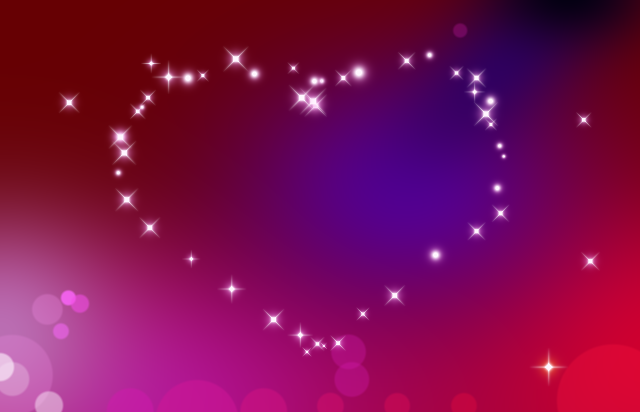
This background is drawn by a WebGL 1 fragment shader. Its source:

```glsl
precision highp float;
// Heart-shaped ring of sparkles over a red, violet and magenta glow with translucent discs.
uniform vec2 u_resolution;

const vec3 WHITE = vec3(1.0, 0.97, 1.0);
const vec3 PINK = vec3(0.95, 0.55, 0.9);
const vec3 MAGENTA = vec3(0.82, 0.1, 0.68);
const vec3 CRIMSON = vec3(0.85, 0.03, 0.25);

float hash(float n) {
  return fract(sin(n * 12.9898) * 43758.547);
}

vec2 rotate(vec2 v, float angle) {
  float c = cos(angle), s = sin(angle);
  return vec2(c * v.x + s * v.y, c * v.y - s * v.x);
}

// Soft elliptical falloff, 1 at its centre
float glow(vec2 d, vec2 radii) {
  vec2 q = d / radii;
  return exp(-dot(q, q));
}

vec3 backdrop(vec2 p) {
  vec3 col = mix(vec3(0.62, 0.0, 0.22), vec3(0.4, 0.0, 0.01), smoothstep(0.0, 0.6, p.y));
  col = mix(col, vec3(0.82, 0.0, 0.17), glow(p - vec2(1.56, 0.18), vec2(0.4, 0.36)));
  col = mix(col, vec3(0.7, 0.07, 0.58), glow(p - vec2(0.36, 0.02), vec2(0.5, 0.32)));
  col = mix(col, vec3(0.35, 0.0, 0.6), glow(p - vec2(0.99, 0.54), vec2(0.41, 0.3)));
  // Indigo streak rising to a dark upper edge
  vec2 streak = rotate(p - vec2(1.22, 0.84), 0.75);
  col = mix(col, vec3(0.17, 0.0, 0.4), 0.9 * glow(streak, vec2(0.34, 0.15)));
  col = mix(col, vec3(0.01, 0.0, 0.07), glow(p - vec2(1.38, 1.02), vec2(0.19, 0.12)));
  // Pale lilac haze on the left
  return mix(col, vec3(0.73, 0.43, 0.7), glow(p - vec2(0.0, 0.19), vec2(0.28, 0.27)));
}

vec3 disc(vec3 col, vec2 d, float radius, vec3 tint, float alpha) {
  float edge = 1.5 / u_resolution.y;
  float mask = 1.0 - smoothstep(-edge, edge, length(d) - radius);
  return mix(col, tint, mask * alpha);
}

// Halo, bright core and four thin rays; rays = 0 gives a round light
vec3 sparkle(vec3 col, vec2 d, float size, float angle, float rays, vec3 tint) {
  vec2 q = abs(rotate(d, angle)) / size;
  float r2 = dot(q, q);
  float halo = 0.6 * exp(-r2 * 5.0);
  float core = exp(-r2 * mix(16.0, 38.0, rays));
  vec2 arms = max(1.0 - q, 0.0) * exp(-q.yx * 22.0);
  float light = min(1.3 * core + rays * (arms.x + arms.y), 1.0);
  return mix(mix(col, tint, halo), WHITE, light);
}

// Closed heart outline, t running clockwise from the upper notch
vec2 heart(float t) {
  float x = pow(abs(sin(t)), 3.0) * sign(sin(t));
  float y = 14.3 * cos(t) - 3.9 * cos(2.0 * t) - 2.1 * cos(3.0 * t) - 0.9 * cos(4.0 * t);
  return vec2(0.76 + 0.466 * x, 0.542 + 0.0247 * y);
}

vec3 heartSparkles(vec3 col, vec2 p) {
  for (int i = 0; i < 46; i++) {
    float n = float(i);
    float s = 6.28318 * n / 46.0;
    float t = s + 0.28 * sin(2.0 * s) - 0.15 * sin(s);
    vec2 jitter = vec2(hash(n + 3.1), hash(n + 71.7)) - 0.5;
    vec2 d = p - heart(t) - 0.055 * jitter;
    float size = mix(0.018, 0.054, hash(n + 19.3)) * (0.85 + 0.15 * cos(s));
    float rays = step(0.28, hash(n + 41.9));
    float angle = 0.785 * step(0.18, hash(n + 53.3));
    col = sparkle(col, d, size, angle, rays, PINK);
  }
  return col;
}

vec3 discs(vec3 col, vec2 p) {
  // Row along the lower edge, swelling near its left end
  for (int i = 0; i < 6; i++) {
    float n = float(i);
    float radius = 0.031 + 0.07 * exp(-(n - 1.0) * (n - 1.0));
    vec2 center = vec2(0.316 + 0.162 * n, 0.015 - 0.55 * (radius - 0.031));
    col = disc(col, p - center, radius, mix(MAGENTA, CRIMSON, n / 5.0), 0.5);
  }
  // Lower left lights
  col = disc(col, p - vec2(0.03, 0.089), 0.098, PINK, 0.25);
  col = disc(col, p - vec2(0.03, 0.08), 0.041, WHITE, 0.25);
  col = disc(col, p - vec2(0.0, 0.109), 0.034, WHITE, 0.6);
  col = disc(col, p - vec2(0.119, 0.016), 0.034, WHITE, 0.45);
  // Small cluster above them
  col = disc(col, p - vec2(0.115, 0.249), 0.037, PINK, 0.3);
  col = disc(col, p - vec2(0.166, 0.277), 0.018, vec3(1.0, 0.4, 1.0), 0.8);
  col = disc(col, p - vec2(0.194, 0.263), 0.022, vec3(0.95, 0.3, 0.9), 0.6);
  col = disc(col, p - vec2(0.148, 0.196), 0.019, vec3(0.95, 0.4, 0.95), 0.6);
  // Faint central pair, large red disc and upper dot
  col = disc(col, p - vec2(0.846, 0.146), 0.042, MAGENTA, 0.35);
  col = disc(col, p - vec2(0.854, 0.079), 0.042, MAGENTA, 0.35);
  col = disc(col, p - vec2(1.488, 0.028), 0.136, vec3(1.0, 0.08, 0.25), 0.3);
  return disc(col, p - vec2(1.117, 0.926), 0.017, MAGENTA, 0.3);
}

void main() {
  vec2 p = gl_FragCoord.xy / u_resolution.y;
  vec3 col = heartSparkles(discs(backdrop(p), p), p);
  // Lone sparkles outside the heart
  col = sparkle(col, p - vec2(0.168, 0.751), 0.037, 0.785, 1.0, PINK);
  col = sparkle(col, p - vec2(0.367, 0.846), 0.025, 0.0, 1.0, PINK);
  col = sparkle(col, p - vec2(1.417, 0.709), 0.027, 0.785, 1.0, PINK);
  col = sparkle(col, p - vec2(1.433, 0.366), 0.033, 0.785, 1.0, PINK);
  col = sparkle(col, p - vec2(1.332, 0.109), 0.048, 0.0, 1.0, vec3(1.0, 0.45, 0.2));
  gl_FragColor = vec4(col, 1.0);
}
```
